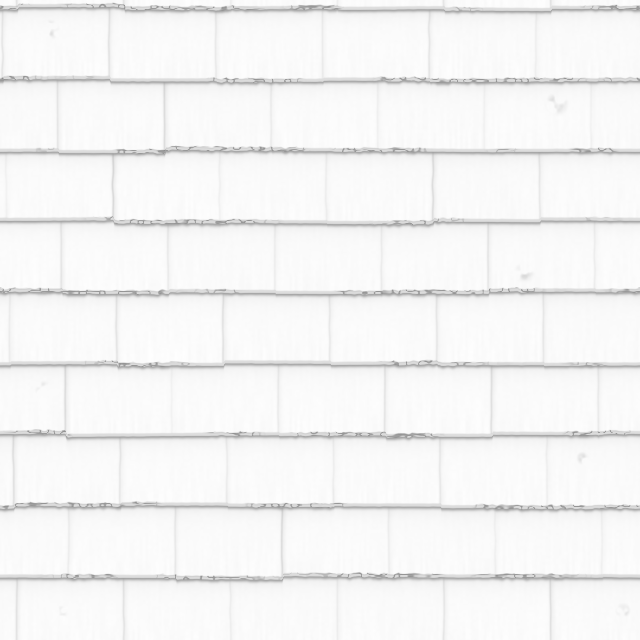
Give the GLSL for this texture, as a Shadertoy shader.

```glsl
const vec2 GRID = vec2(6.0, 9.0);          // shingles across and down
const float ROW_SHIFT = 0.129;             // vertical phase of the courses
const float LIP = 0.042;                   // thickness of a butt edge, in rows
const vec3 PAINT = vec3(0.984);
const vec3 LIP_COLOR = vec3(0.885);
const vec3 SHADOW = vec3(0.60);
const vec3 STAIN = vec3(0.80);

float hash(vec2 p, float seed) {
    vec3 q = fract(vec3(p, seed) * vec3(0.1031, 0.1130, 0.0973));
    q += dot(q, q.yzx + 33.33);
    return fract((q.x + q.y) * q.z);
}

// Value noise on the unit square; whole frequencies make it wrap.
float noise(vec2 uv, vec2 freq, float seed) {
    vec2 p = uv * freq, i = floor(p), f = fract(p);
    f = f * f * (3.0 - 2.0 * f);
    vec2 a = mod(i, freq), b = mod(i + 1.0, freq);
    return mix(mix(hash(a, seed), hash(vec2(b.x, a.y), seed), f.x),
               mix(hash(vec2(a.x, b.y), seed), hash(b, seed), f.x), f.y);
}

// Horizontal position in shingle widths, staggered on every other course.
float columnCoord(float x, float row) {
    row = mod(row, GRID.y);
    return x * GRID.x - 0.5 * mod(row, 2.0) - 0.16 + 0.017 * row;
}

vec2 wrapCell(float column, float row) {
    return mod(vec2(column, row), GRID);
}

// Height of one shingle's bottom edge: uneven and slightly tilted.
float buttHeight(vec2 cell, float along) {
    float offset = hash(cell, 3.0) - 0.5;
    float tilt = hash(cell, 7.0) - 0.5;
    return 0.055 * offset + 0.022 * tilt * (along - 0.5);
}

// Bottom profile of a whole course, with short ramps at its joints.
float courseEdge(float x, float row) {
    float c = columnCoord(x, row), f = fract(c);
    float left = buttHeight(wrapCell(floor(c) - 1.0, row), 1.0 + f);
    float here = buttHeight(wrapCell(floor(c), row), f);
    return mix(left, here, smoothstep(0.0, 0.02, f));
}

// Vertical joint: a thin line with a soft shaded flank, deeper at big steps.
float jointShade(float x, float row, float wobble) {
    float c = columnCoord(x, row) + 0.010 * wobble;
    float nearest = floor(c + 0.5), d = c - nearest;
    vec2 right = wrapCell(nearest, row);
    float jump = abs(buttHeight(right, 0.0)
                   - buttHeight(wrapCell(nearest - 1.0, row), 1.0));
    float strength = 0.025 + 0.025 * hash(right, 13.0) + 1.7 * jump;
    float line = exp(-pow(d / 0.010, 2.0));
    float flank = exp(-pow((d - 0.012) / 0.025, 2.0));
    return strength * (0.8 * line + 0.35 * flank);
}

// Small mottled stain on a few shingles.
float stainMask(vec2 uv, float c, float height, float row) {
    vec2 cell = wrapCell(floor(c), row);
    float present = step(hash(cell, 17.0), 0.17);
    vec2 center = vec2(mix(0.2, 0.8, hash(cell, 19.0)),
                       mix(0.25, 0.75, hash(cell, 23.0)));
    vec2 d = (vec2(fract(c), height) - center) * vec2(1.0, GRID.x / GRID.y);
    float radius = mix(0.07, 0.13, hash(cell, 29.0));
    float mottle = noise(uv, vec2(72.0), 31.0) * 0.7
                 + noise(uv, vec2(150.0), 37.0) * 0.3;
    return present * smoothstep(1.0, 0.2, length(d) / radius)
                   * smoothstep(0.42, 0.72, mottle);
}

void mainImage(out vec4 fragColor, in vec2 fragCoord) {
    vec2 uv = fragCoord / iResolution.xy;
    float v = uv.y * GRID.y + ROW_SHIFT;
    float pixel = GRID.y / iResolution.y;

    // Signed height above the nearest butt edge, ragged in worn stretches
    float edgeRow = floor(v + 0.5);
    float worn = smoothstep(0.38, 0.62, noise(uv, vec2(14.0, 9.0), 41.0));
    float ragged = noise(uv, vec2(130.0, 36.0), 43.0) - 0.5;
    float above = v - edgeRow - courseEdge(uv.x, edgeRow)
                - 0.022 * ragged * (0.25 + worn);
    float row = edgeRow - step(above, 0.0);
    float c = columnCoord(uv.x, row);

    // Painted face: faint tone, brush grain and fine speckle
    float tone = hash(wrapCell(floor(c), row), 47.0) - 0.5;
    float grain = noise(uv, vec2(240.0, 27.0), 53.0) - 0.5;
    float speckle = noise(uv, vec2(200.0), 59.0) - 0.5;
    float lower = 1.0 - smoothstep(0.1, 0.7, fract(v));
    vec3 color = PAINT + 0.004 * tone + 0.006 * speckle
               + grain * (0.005 + 0.012 * lower);
    color = mix(color, STAIN, 0.75 * stainMask(uv, c, v - row, row));
    color -= jointShade(uv.x, row, noise(uv, vec2(6.0, 45.0), 61.0) - 0.5);

    // Shadow cast on the course below
    float depth = max(-above, 0.0);
    float contact = exp(-pow(depth / 0.034, 2.0));
    vec3 shaded = mix(color - 0.065 * exp(-depth / 0.10), SHADOW, 0.85 * contact);

    // Butt edge: pale lip, thin upper crease and cracked paint
    float crack = 1.0 - smoothstep(0.02, 0.16,
                  abs(noise(uv, vec2(100.0, 190.0), 67.0) - 0.5));
    float crease = exp(-pow((above - LIP) / 0.012, 2.0));
    float lip = 1.0 - smoothstep(LIP - pixel, LIP + pixel, above);
    vec3 face = mix(color, LIP_COLOR - 0.10 * exp(-max(above, 0.0) / 0.012), lip);
    face -= crease * (0.03 + 0.07 * worn);
    float crackZone = 1.0 - smoothstep(LIP, LIP + 0.025, above);
    face -= 0.24 * crack * worn * crackZone;

    color = mix(shaded, face, smoothstep(-0.5 * pixel, 0.5 * pixel, above));
    fragColor = vec4(clamp(color, 0.0, 1.0), 1.0);
}
```
